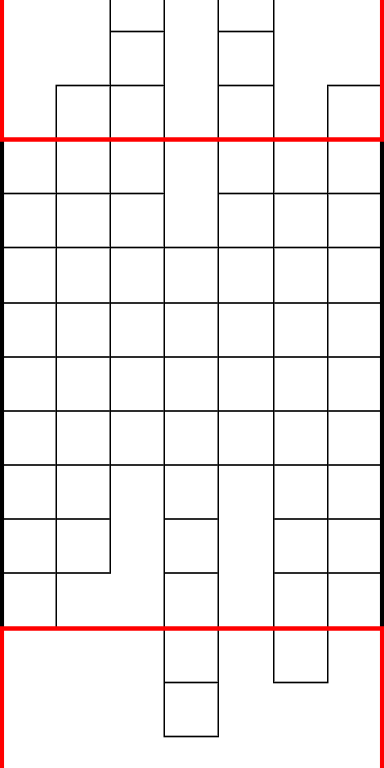
Write a Shadertoy shader that draws this pattern.

```glsl
// Antialiased stroke coverage at distance d, px is one pixel in canvas units
float stroke(float d, float halfWidth, float px) {
    return clamp((halfWidth - abs(d)) / px + 0.5, 0.0, 1.0);
}

float columnX(float i) { return floor(1.5 + 36.12 * i) + 0.5; }
float rowY(float k) { return floor(20.7 + 36.17 * k + 0.5); }

void mainImage(out vec4 fragColor, in vec2 fragCoord) {
    // Canvas is 256 by 512 units, y measured from the top
    vec2 px = vec2(256.0, 512.0) / iResolution.xy;
    vec2 p = fragCoord * px;
    p.y = 512.0 - p.y;

    // Staggered columns of nine square cells
    float topRow[7] = float[7](2.0, 1.0, -1.0, 4.0, -1.0, 3.0, 1.0);
    float ink = 0.0;
    for (int i = 0; i < 7; i++) {
        float left = columnX(float(i)), right = columnX(float(i) + 1.0);
        float top = rowY(topRow[i]), bottom = rowY(topRow[i] + 9.0);
        float spanX = stroke(p.x - 0.5 * (left + right), 0.5 * (right - left) + 0.5, px.x);
        float spanY = stroke(p.y - 0.5 * (top + bottom), 0.5 * (bottom - top) + 0.5, px.y);

        float sides = max(stroke(p.x - left, 0.5, px.x), stroke(p.x - right, 0.5, px.x));
        ink = max(ink, sides * spanY);

        float row = topRow[i] + clamp(round((p.y - 20.7) / 36.17) - topRow[i], 0.0, 9.0);
        ink = max(ink, stroke(p.y - rowY(row), 0.55, px.y) * spanX);
    }
    vec3 color = vec3(1.0 - ink);

    // Side bars: black inside the window, red outside it
    float windowTop = rowY(2.0), windowBottom = rowY(11.0);
    float inside = stroke(p.y - 0.5 * (windowTop + windowBottom),
                          0.5 * (windowBottom - windowTop), px.y);
    vec3 red = vec3(1.0, 0.0, 0.0);
    float edge = min(p.x, 256.0 - p.x);
    color = mix(color, mix(red, vec3(0.0), inside), stroke(edge, 2.7, px.x));

    // Red window limits
    float limits = max(stroke(p.y - windowTop, 1.5, px.y),
                       stroke(p.y - windowBottom, 1.5, px.y));
    color = mix(color, red, limits);

    fragColor = vec4(color, 1.0);
}
```
